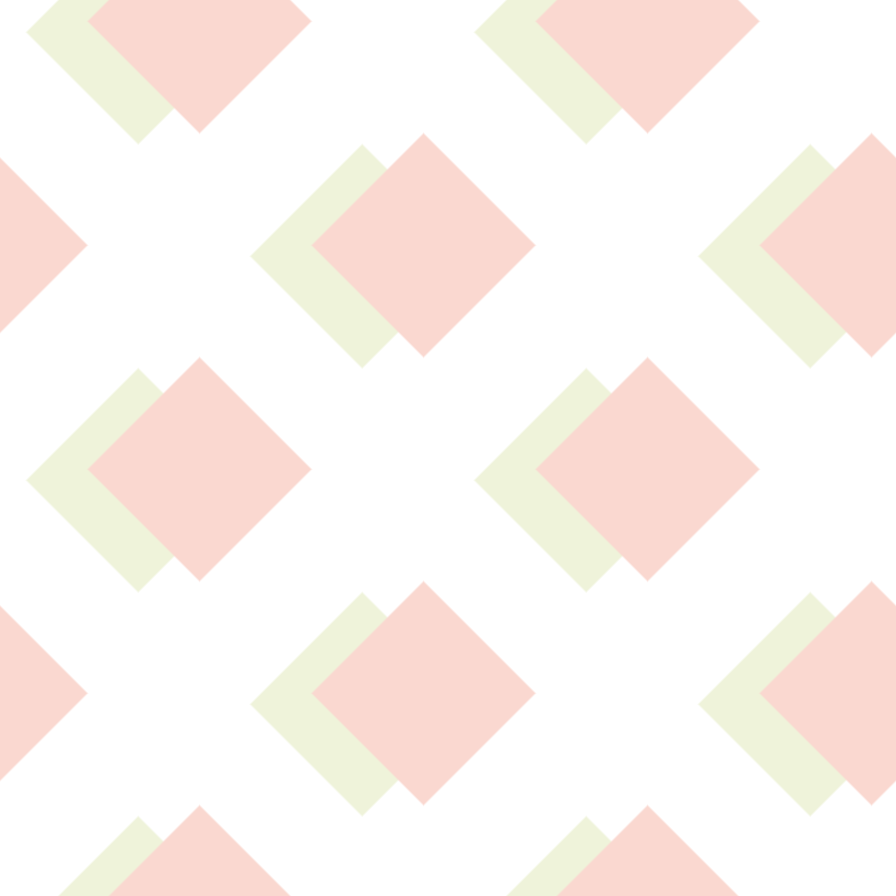
Give the GLSL for this pattern, as a three.js fragment shader.

```glsl
// Pale pink diamonds on white, each over a green diamond shifted left and slightly down.
// Two repeats across and two down, with a second diamond at the middle of every repeat;
// each colour is a distance to the nearest diamond of this staggered lattice.

varying vec2 vUv;

// Taxicab distance to the nearest whole-number lattice point.
float latticeDistance(vec2 p) {
  vec2 d = abs(fract(p + 0.5) - 0.5);
  return d.x + d.y;
}

// Coverage of the staggered diamonds, with p in repeats.
float diamonds(vec2 p) {
  float nearest = min(latticeDistance(p), latticeDistance(p + 0.5));
  float edge = (nearest - 0.25) * 0.7071;
  return 1.0 - smoothstep(-0.003, 0.003, edge);
}

void main() {
  vec2 p = vUv * 2.0 - vec2(0.4455, 0.9525);

  vec3 color = vec3(1.0);

  // Green diamonds behind
  color = mix(color, vec3(0.937, 0.953, 0.855), diamonds(p + vec2(0.137, 0.0245)));

  // Pink diamonds in front
  color = mix(color, vec3(0.98, 0.847, 0.816), diamonds(p));

  gl_FragColor = vec4(color, 1.0);
}
```
